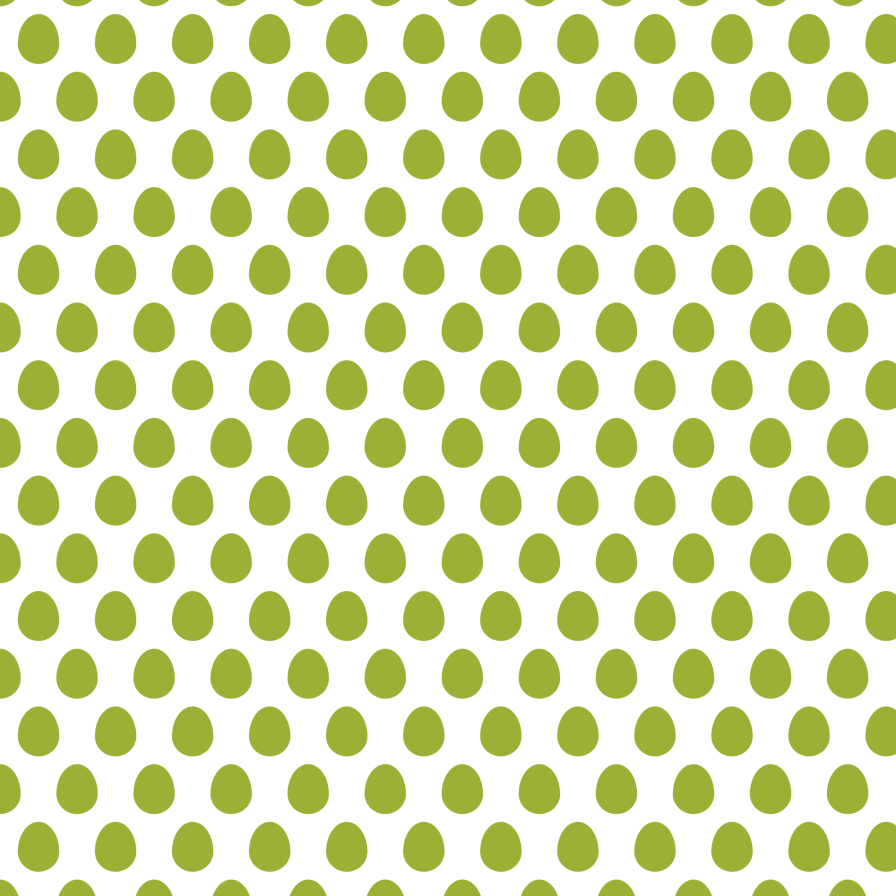
This pattern is drawn by a WebGL 1 fragment shader. Its source:

```glsl
precision highp float;

uniform vec2 u_resolution;

const vec3 PAPER = vec3(1.0);
const vec3 GREEN = vec3(0.612, 0.690, 0.212);

const vec2 PITCH = vec2(0.0860, 0.0644);        // spacing of columns and rows
const vec2 FIRST_CENTER = vec2(0.0430, 0.9565); // middle of the top left egg
const float HALF_WIDTH = 0.0231;
const float TOP_HEIGHT = 0.0333;                // above the widest point
const float BOTTOM_HEIGHT = 0.0224;             // below the widest point

// Approximate signed distance to an ellipse
float ellipseDistance(vec2 p, vec2 radii) {
  float k = length(p / radii);
  float slope = length(p / (radii * radii));
  return k * (k - 1.0) / max(slope, 0.0001);
}

// Two half ellipses joined at the widest point, centred on the full height
float eggDistance(vec2 p, float halfWidth, float top, float bottom) {
  p.y += 0.5 * (top - bottom);
  float height = p.y > 0.0 ? top : bottom;
  return ellipseDistance(p, vec2(halfWidth, height));
}

// Position relative to the nearest centre, with alternate rows shifted
vec2 brickCell(vec2 p, vec2 pitch) {
  float row = floor(p.y / pitch.y + 0.5);
  p.x += 0.5 * pitch.x * mod(row, 2.0);
  return (fract(p / pitch + 0.5) - 0.5) * pitch;
}

void main() {
  vec2 uv = gl_FragCoord.xy / u_resolution.y;
  float pixel = 1.0 / u_resolution.y;

  vec2 cell = brickCell(uv - FIRST_CENTER, PITCH);
  float d = eggDistance(cell, HALF_WIDTH, TOP_HEIGHT, BOTTOM_HEIGHT);

  // Soft edge about one pixel wide
  float coverage = 1.0 - smoothstep(-0.75 * pixel, 0.75 * pixel, d);
  gl_FragColor = vec4(mix(PAPER, GREEN, coverage), 1.0);
}
```
